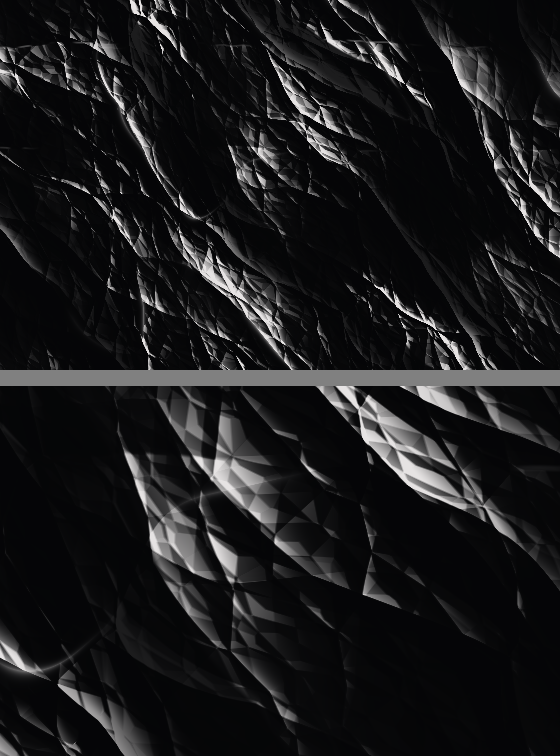
Top: the whole. Bottom: its middle third, enlarged.
A Shadertoy shader for this texture:

```glsl
// Crumpled black plastic sheet: diagonal folds with sharp glossy highlights.

const vec3 BLACK_FILM = vec3(0.020, 0.021, 0.026);
const vec3 GLOSS = vec3(0.90, 0.89, 0.89);
const float FOLD_ANGLE = -0.93;
const vec2 FOLD_SCALE = vec2(1.0, 4.0);

float hash(vec2 cell) {
    vec3 h = fract(cell.xyx * vec3(0.1031, 0.1030, 0.0973));
    h += dot(h, h.yzx + 33.33);
    return fract((h.x + h.y) * h.z);
}

// Contribution of one lattice corner with a random unit gradient.
float corner(vec2 cell, vec2 offset) {
    float a = 6.2831853 * hash(cell);
    return dot(vec2(cos(a), sin(a)), offset);
}

float gradientNoise(vec2 p) {
    vec2 i = floor(p), f = p - i;
    vec2 u = f * f * f * (f * (f * 6.0 - 15.0) + 10.0);
    vec2 x = vec2(1.0, 0.0), y = vec2(0.0, 1.0);
    float low = mix(corner(i, f), corner(i + x, f - x), u.x);
    float high = mix(corner(i + y, f - y), corner(i + 1.0, f - 1.0), u.x);
    return mix(low, high, u.y);
}

// Tilted facets meeting in straight creases: gap of squared distances.
float facets(vec2 p) {
    vec2 i = floor(p), f = p - i;
    float nearest = 9.0, second = 9.0;
    for (int k = 0; k < 9; k++) {
        vec2 cell = vec2(float(k % 3), float(k / 3)) - 1.0;
        vec2 d = cell + vec2(hash(i + cell), hash(i + cell + 57.0)) - f;
        float dist = dot(d, d);
        second = min(second, max(nearest, dist));
        nearest = min(nearest, dist);
    }
    return second - nearest;
}

vec2 turn(vec2 p, float angle) {
    float c = cos(angle), s = sin(angle);
    return vec2(c * p.x + s * p.y, c * p.y - s * p.x);
}

// Height that is steepest beside a sharp crease and flattens away from it.
float crease(float n, float steepness) {
    return (1.0 - exp(-steepness * abs(n))) / steepness;
}

// Fold space: x runs along the folds, y across them, bent and kinked.
vec2 foldSpace(vec2 p, float angle) {
    vec2 q = turn(p, angle);
    q.y += 0.16 * gradientNoise(p * 1.5 + 7.3);
    q.y += 0.03 * abs(gradientNoise(p * 5.0 + 31.0));
    return q;
}

// Long folds, shards, crumples and fine wrinkles, weighted by their slope.
float sheetHeight(vec2 p) {
    vec2 q = foldSpace(p, FOLD_ANGLE);
    float crumple = 0.45 + 1.1 * smoothstep(-0.25, 0.3, gradientNoise(q * vec2(2.2, 3.0) + 3.7));
    float height = 0.38 * crease(gradientNoise(q * FOLD_SCALE + 11.0), 7.0);
    float shards = 0.075 * crease(facets(turn(q, 0.22) * vec2(3.4, 8.5) + 5.0), 2.2);
    shards += 0.024 * crease(facets(turn(q, -0.35) * vec2(9.0, 18.0) + 41.0), 2.2);
    shards += 0.0042 * facets(turn(q, 0.15) * vec2(24.0, 44.0) + 67.0);
    return height + crumple * shards;
}

// Slope of the sheet towards the lamp.
float slopeTowards(vec2 p, vec2 lamp, float reach) {
    return (sheetHeight(p + lamp * reach) - sheetHeight(p - lamp * reach)) / (2.0 * reach);
}

// Broad dark folds, soft on one side and crisp on the other.
float foldShadow(vec2 q) {
    float s = fract(q.y * 2.3 + 0.9 * gradientNoise(q * vec2(1.2, 2.0) + 61.0));
    return smoothstep(0.4, 0.7, s) * (1.0 - smoothstep(0.975, 1.0, s));
}

// Thin broken glint of even width along the spine of the long folds.
float spineGlint(vec2 q, float width) {
    float n = gradientNoise(q * FOLD_SCALE + 11.0);
    float ahead = gradientNoise((q + vec2(0.0, 0.01)) * FOLD_SCALE + 11.0);
    float d = abs(n) / (abs(ahead - n) * 100.0 + 0.4);
    float presence = smoothstep(0.0, 0.3, gradientNoise(q * vec2(4.0, 5.0) + 91.0));
    return exp(-d / width) * presence;
}

// Lit panel hanging below a level packing crease; x = panel, y = thin line.
vec2 packingCrease(vec2 p, float level, float seed) {
    float d = p.y - level + 0.025 * gradientNoise(vec2(p.x * 4.0, seed));
    d += 0.006 * abs(gradientNoise(vec2(p.x * 17.0, seed)));
    float presence = smoothstep(0.05, 0.25, gradientNoise(vec2(p.x * 3.4, p.y * 1.2) + seed));
    float broken = smoothstep(-0.1, 0.2, gradientNoise(vec2(p.x * 19.0, seed + 3.5)));
    float panel = smoothstep(0.002, -0.003, d) * exp(min(d, 0.0) * 4.5);
    float line = smoothstep(0.004, 0.0005, abs(d)) * broken;
    return vec2(panel, line) * presence;
}

void mainImage(out vec4 fragColor, in vec2 fragCoord) {
    vec2 p = fragCoord / iResolution.y;
    vec2 q = foldSpace(p, FOLD_ANGLE);

    // Glossy response from slope and the uneven surroundings.
    float facing = slopeTowards(p, normalize(vec2(0.92, 0.40)), 0.0011);
    facing += 1.2 * gradientNoise(q * vec2(2.3, 3.0) + 83.0);

    // Fold spines and two level creases left over from packing.
    float line = 1.6 * spineGlint(q, 0.0035);
    for (int i = 0; i < 2; i++) {
        float k = float(i);
        vec2 seam = packingCrease(p, 0.60 + 0.28 * k, 17.3 + 29.0 * k);
        facing += 0.8 * seam.x;
        line += seam.y;
    }

    // Sheen, occluded by the broad folds.
    float shade = 1.0 - 0.9 * foldShadow(q);
    float sheen = smoothstep(0.3, 1.95, facing) * shade;
    sheen += 0.3 * line * shade * (1.0 - sheen);
    float haze = 0.02 * smoothstep(-0.6, 0.6, facing) * shade;
    fragColor = vec4(mix(BLACK_FILM, GLOSS, clamp(sheen + haze, 0.0, 1.0)), 1.0);
}
```
